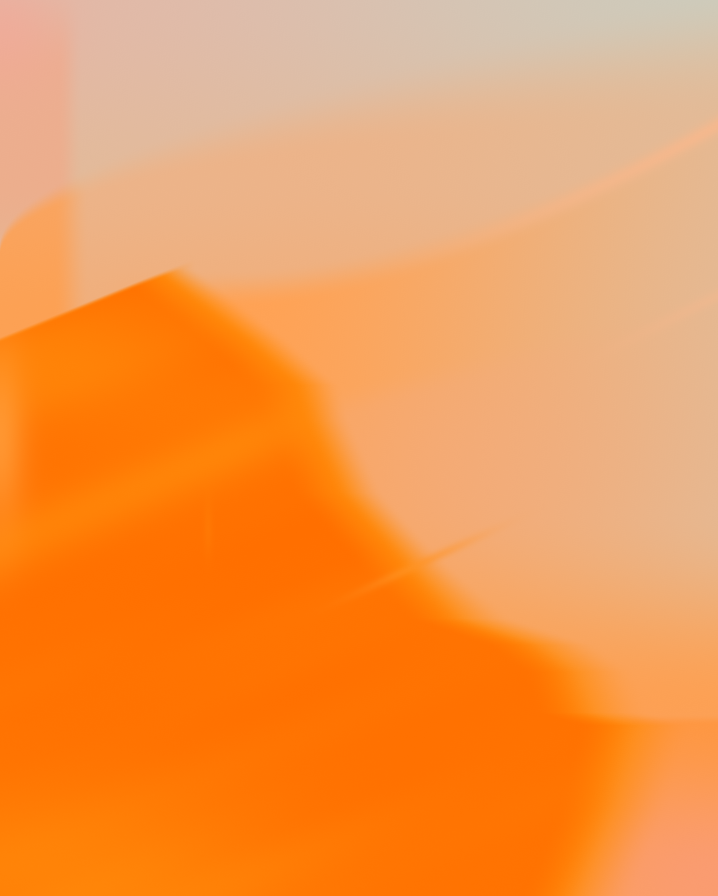
This background is drawn by a Shadertoy shader. Its source:

```glsl
// Soft abstract of warm light: a pale sky with curved peach veils over a
// glowing orange mass. Each veil is a blurred half-plane below a curve; the
// mass is bounded by a ridge line and a smooth profile, with faint streaks.

const vec3 DEEP = vec3(1.0, 0.435, 0.0);
const vec3 AMBER = vec3(1.0, 0.54, 0.04);
const vec3 APRICOT = vec3(1.0, 0.62, 0.30);
const vec3 PEACH = vec3(0.93, 0.70, 0.53);
const vec3 SAND = vec3(0.89, 0.73, 0.59);
const vec3 ROSE = vec3(0.98, 0.61, 0.44);

// Right-hand profile of the mass as (height, x), from bottom to top.
const int COUNT = 13;
const vec2 PROFILE[COUNT] = vec2[COUNT](
    vec2(0.00, 0.81), vec2(0.10, 0.86), vec2(0.19, 0.89), vec2(0.205, 0.83),
    vec2(0.25, 0.81), vec2(0.28, 0.76), vec2(0.31, 0.65), vec2(0.36, 0.59),
    vec2(0.45, 0.49), vec2(0.53, 0.445), vec2(0.57, 0.43), vec2(0.62, 0.36),
    vec2(0.70, 0.23));

float hash(vec2 p) {
    return fract(sin(dot(p, vec2(127.1, 311.7))) * 43758.5);
}

float noise(vec2 p) {
    vec2 i = floor(p), f = fract(p);
    f = f * f * (3.0 - 2.0 * f);
    return mix(mix(hash(i), hash(i + vec2(1, 0)), f.x),
               mix(hash(i + vec2(0, 1)), hash(i + vec2(1, 1)), f.x), f.y);
}

// Soft step: 0 well below the edge, 1 well above it.
float above(float edge, float value, float blur) {
    return smoothstep(edge - blur, edge + blur, value);
}

float below(float edge, float value, float blur) {
    return 1.0 - above(edge, value, blur);
}

// Gaussian spot with separate radii.
float glow(vec2 p, vec2 centre, vec2 radius) {
    vec2 d = (p - centre) / radius;
    return exp(-dot(d, d));
}

// Thin line of light at signed distance d.
float streak(float d, float width) {
    return exp(-d * d / (width * width));
}

float profileX(float y) {
    float x = PROFILE[0].y;
    for (int i = 1; i < COUNT; i++) {
        vec2 a = PROFILE[i - 1], b = PROFILE[i];
        x += (b.y - a.y) * clamp((y - a.x) / (b.x - a.x), 0.0, 1.0);
    }
    return x;
}

vec3 sky(vec2 p) {
    vec3 top = mix(vec3(0.89, 0.72, 0.65), vec3(0.80, 0.80, 0.74), above(0.55, p.x, 0.6));
    vec3 c = mix(SAND, top, above(0.87, p.y, 0.15));
    float band = below(0.098, p.x, 0.018) * above(0.72, p.y, 0.08) * below(0.97, p.y, 0.05);
    c = mix(c, vec3(0.95, 0.65, 0.52), 0.6 * band);
    return mix(c, vec3(0.95, 0.66, 0.60), 0.6 * glow(p, vec2(0.0, 0.97), vec2(0.08, 0.06)));
}

vec3 veils(vec3 c, vec2 p) {
    // Upper veil under a rising arc, warmer at its left tip.
    float arc = 0.72 + 0.22 * sqrt(p.x);
    vec3 veil = mix(PEACH, SAND, above(0.75, p.x, 0.4));
    veil = mix(veil, APRICOT, 0.75 * below(0.10, p.x, 0.025) + 0.25 * below(0.72, p.y, 0.08));
    c = mix(c, veil, 0.9 * below(arc, p.y, 0.008 + 0.07 * p.x));

    // Main warm field under a sweeping curve.
    float sweep = 0.678 + 0.357 * pow(max(p.x - 0.33, 0.0), 1.68);
    vec3 field = mix(vec3(1.0, 0.635, 0.33), SAND, above(0.72, p.x, 0.42));
    c = mix(c, field, below(sweep, p.y, 0.022) * above(0.23, p.x, 0.10));
    c = mix(c, vec3(1.0, 0.72, 0.54),
            0.6 * streak(p.y - sweep, 0.010) * above(0.75, p.x, 0.3));

    // Dusty lower field, then apricot light towards the bottom right.
    float crease = 0.545 + 0.22 * (p.x - 0.45);
    c = mix(c, vec3(0.95, 0.67, 0.50),
            0.5 * below(crease, p.y, 0.02) * glow(p, vec2(0.66, 0.48), vec2(0.28, 0.16)));
    float ray = p.y - 0.67 - 0.40 * (p.x - 1.0);
    c = mix(c, vec3(0.98, 0.72, 0.55), 0.35 * streak(ray, 0.008) * above(0.90, p.x, 0.12));
    c = mix(c, APRICOT, 0.9 * below(0.32, p.y, 0.11));
    c = mix(c, vec3(1.0, 0.57, 0.20), 0.65 * below(0.197, p.y, 0.006) * above(0.08, p.y, 0.12));
    return mix(c, ROSE, glow(p, vec2(1.0, 0.02), vec2(0.22, 0.11)));
}

vec3 massColour(vec2 p) {
    // Slanted coordinate follows the grain of the brushed light.
    float slant = p.y - 0.32 * p.x;
    float grain = noise(vec2(p.x * 2.5, slant * 22.0));
    float light = 0.22 * grain;
    light += 0.65 * streak(slant - 0.395, 0.035) * below(0.46, p.x, 0.15);
    light += 0.55 * glow(p, vec2(0.08, 0.59), vec2(0.22, 0.07));
    light += 0.75 * glow(p, vec2(0.08, 0.02), vec2(0.35, 0.11));
    light += 0.25 * streak(p.x - 0.29, 0.006) * glow(p, vec2(0.29, 0.41), vec2(0.1, 0.03));
    vec3 c = mix(DEEP, AMBER, clamp(light, 0.0, 1.0));
    return mix(c, vec3(1.0, 0.63, 0.25), 0.75 * glow(p, vec2(0.0, 0.51), vec2(0.035, 0.10)));
}

void mainImage(out vec4 fragColor, in vec2 fragCoord) {
    vec2 p = fragCoord / iResolution.xy;
    vec3 colour = veils(sky(p), p);

    // Orange mass: amber fringe first, then the deep core.
    float ridge = below(0.62 + 0.326 * p.x, p.y, 0.004);
    float side = p.x - profileX(p.y);
    float blur = 0.035 + 0.03 * below(0.33, p.y, 0.08);
    colour = mix(colour, AMBER, ridge * below(0.01, side, blur));
    colour = mix(colour, massColour(p), ridge * below(-0.04, side, 0.045));

    // Fine ray crossing the edge of the mass.
    float ray = p.y - 0.365 - 0.37 * (p.x - 0.57);
    colour = mix(colour, vec3(1.0, 0.58, 0.15),
                 0.6 * streak(ray, 0.006) * glow(p, vec2(0.58, 0.37), vec2(0.09, 0.06)));

    colour += (hash(fragCoord) - 0.5) / 255.0;
    fragColor = vec4(colour, 1.0);
}
```
